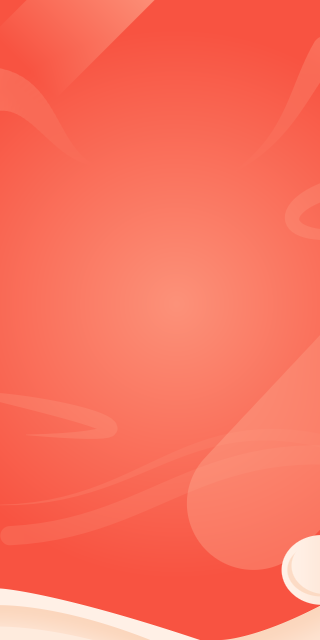
A Shadertoy shader for this background:

```glsl
// Coral backdrop with a soft radial glow, translucent ribbons and cream waves at the foot.

#define CORAL vec3(0.972, 0.325, 0.255)
#define GLOW vec3(0.988, 0.570, 0.475)
#define SHINE vec3(1.0, 0.74, 0.63)
#define CREAM vec3(1.0, 0.94, 0.90)
#define PEACH vec3(0.985, 0.84, 0.74)
#define GLOW_CENTER vec2(0.552, 0.95)
#define GLOW_RADIUS 0.86
#define SEGMENTS 24

// Antialiased coverage of a signed distance
float cover(float dist) {
    return clamp(0.5 - dist * iResolution.y * 0.5, 0.0, 1.0);
}

vec2 cubic(vec2 a, vec2 b, vec2 c, vec2 d, float t) {
    float s = 1.0 - t;
    return s * s * s * a + 3.0 * s * s * t * b + 3.0 * s * t * t * c + t * t * t * d;
}

// Tapered stroke on a cubic curve: x is coverage, y is position along it.
// width holds the half width at the start, at the end, and the extra bulge between.
vec2 ribbon(vec2 p, vec2 a, vec2 b, vec2 c, vec2 d, vec3 width) {
    vec2 nearest = vec2(10.0, 0.0);
    vec2 from = a;
    for (int i = 1; i <= SEGMENTS; i++) {
        vec2 to = cubic(a, b, c, d, float(i) / float(SEGMENTS));
        vec2 edge = to - from;
        float h = clamp(dot(p - from, edge) / dot(edge, edge), 0.0, 1.0);
        float t = (float(i - 1) + h) / float(SEGMENTS);
        float halfWidth = mix(width.x, width.y, t) + width.z * 4.0 * t * (1.0 - t);
        float dist = length(p - from - edge * h) - halfWidth;
        if (dist < nearest.x) nearest = vec2(dist, t);
        from = to;
    }
    return vec2(cover(nearest.x), nearest.y);
}

// Approximate signed distance to an ellipse
float ellipse(vec2 p, vec2 center, vec2 radii) {
    return (length((p - center) / radii) - 1.0) * min(radii.x, radii.y);
}

// Height of a falling wave crest that starts at top and meets the foot at reach
float crest(float x, float top, float reach, float power) {
    return mix(top, 2.0, pow(max(x, 0.0) / reach, power));
}

vec3 drawBands(vec3 color, vec2 p) {
    // Diagonal band in the upper corner, fading down to the left
    float across = p.x + p.y;
    float band = cover((abs(across - 0.283) - 0.2) * 0.707);
    float fade = clamp((p.x - p.y + 0.13) / 0.6, 0.0, 1.0);
    color = mix(color, SHINE, band * fade * 0.55);

    // Rounded bar rising to the right
    vec2 axis = vec2(0.684, -0.729);
    vec2 q = p - vec2(0.792, 1.573);
    float bar = length(q - axis * max(dot(q, axis), 0.0)) - 0.208;
    return mix(color, SHINE, cover(bar) * mix(0.22, 0.31, smoothstep(1.0, 1.45, p.y)));
}

vec3 drawRibbons(vec3 color, vec2 p) {
    vec2 r = ribbon(p, vec2(-0.03, 0.28), vec2(0.13, 0.27), vec2(0.16, 0.47),
                    vec2(0.29, 0.515), vec3(0.07, 0.003, 0.0));
    color = mix(color, SHINE, r.x * 0.25 * (1.0 - r.y));
    r = ribbon(p, vec2(1.02, 0.156), vec2(0.932, 0.28), vec2(0.911, 0.425),
               vec2(0.729, 0.539), vec3(0.045, 0.002, 0.0));
    color = mix(color, SHINE, r.x * 0.26 * (1.0 - r.y));
    r = ribbon(p, vec2(1.04, 0.589), vec2(0.875, 0.638), vec2(0.865, 0.737),
               vec2(1.04, 0.734), vec3(0.029, 0.016, 0.0));
    color = mix(color, SHINE, r.x * 0.18);
    r = ribbon(p, vec2(-0.013, 1.24), vec2(0.234, 1.281), vec2(0.6, 1.375),
               vec2(0.083, 1.359), vec3(0.013, 0.001, 0.018));
    color = mix(color, SHINE, r.x * 0.17);
    r = ribbon(p, vec2(0.0, 1.578), vec2(0.443, 1.578), vec2(0.573, 1.276),
               vec2(1.016, 1.38), vec3(0.001, 0.021, 0.0));
    color = mix(color, SHINE, r.x * mix(0.16, 0.05, r.y));
    r = ribbon(p, vec2(0.031, 1.674), vec2(0.443, 1.654), vec2(0.599, 1.406),
               vec2(1.03, 1.422), vec3(0.03, 0.03, 0.0));
    return mix(color, SHINE, r.x * mix(0.16, 0.08, r.y));
}

vec3 drawFoot(vec3 color, vec2 p) {
    // Swell on the right
    float rise = 2.0 - 0.107 * pow(max(p.x - 0.69, 0.0) / 0.31, 1.5);
    vec3 swell = mix(PEACH, CREAM, smoothstep(0.0, 0.12, p.y - rise) * 0.5);
    color = mix(color, swell, cover(rise - p.y) * step(0.69, p.x));

    // Pebble with a shaded crescent
    vec3 pebble = mix(CREAM, PEACH, 0.3 * smoothstep(0.91, 1.03, p.x));
    color = mix(color, pebble, cover(ellipse(p, vec2(1.005, 1.781), vec2(0.125, 0.109))));
    float crescent = cover(ellipse(p, vec2(1.005, 1.781), vec2(0.107, 0.083)))
                   * cover(-ellipse(p, vec2(1.02, 1.768), vec2(0.109, 0.089)));
    color = mix(color, PEACH, crescent * 0.8);

    // Layered waves on the left
    float outer = crest(p.x, 1.839, 0.625, 1.3);
    float middle = crest(p.x, 1.891, 0.47, 1.7);
    float inner = crest(p.x, 1.958, 0.29, 1.7);
    color = mix(color, CREAM, cover(outer - p.y));
    vec3 shade = mix(PEACH, CREAM, smoothstep(0.0, 0.1, p.y - middle) * 0.6);
    color = mix(color, shade, cover(middle - p.y));
    return mix(color, mix(CREAM, PEACH, 0.2), cover(inner - p.y));
}

void mainImage(out vec4 fragColor, in vec2 fragCoord) {
    // Canvas units: one wide, two high, measured down from the top
    vec2 uv = fragCoord / iResolution.xy;
    vec2 p = vec2(uv.x, 2.0 - 2.0 * uv.y);
    vec3 color = mix(GLOW, CORAL, min(distance(p, GLOW_CENTER) / GLOW_RADIUS, 1.0));
    color = drawBands(color, p);
    color = drawRibbons(color, p);
    color = drawFoot(color, p);
    fragColor = vec4(color, 1.0);
}
```
